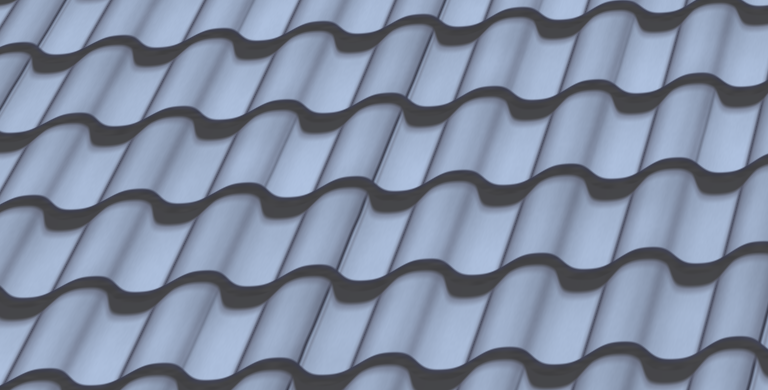
Write a WebGL 2 fragment shader that draws this texture.

```glsl
#version 300 es
precision highp float;
// Draws slanting rows of glazed blue-grey roof tiles with wavy dark lips.
uniform vec2 u_resolution;
out vec4 outColor;

const float TAU = 6.2831853;
const float WAVE_DEPTH = 0.205;   // drop from crest to trough, in rows
const float LIP_HALF = 0.058;     // half thickness of the lip, in rows
const float JOINT = 0.3;          // left joint of a tile, in columns from the crest
const float SEAM = 0.215;         // right foot of the roll
const vec3 BRIGHT = vec3(0.65, 0.72, 0.83);
const vec3 MIDDLE = vec3(0.57, 0.63, 0.73);
const vec3 SHADED = vec3(0.48, 0.52, 0.61);
const vec3 DUSK = vec3(0.39, 0.40, 0.47);
const vec3 NAVY = vec3(0.24, 0.25, 0.32);
const vec3 LIP = vec3(0.26, 0.26, 0.27);

float hash(vec2 p) {
  p = fract(p * vec2(0.1031, 0.1137));
  p += dot(p, p.yx + 33.33);
  return fract((p.x + p.y) * p.x * 17.0);
}

float noise(vec2 p) {
  vec2 i = floor(p), f = fract(p);
  f = f * f * (3.0 - 2.0 * f);
  float low = mix(hash(i), hash(i + vec2(1, 0)), f.x);
  float high = mix(hash(i + vec2(0, 1)), hash(i + vec2(1, 1)), f.x);
  return mix(low, high, f.y);
}

// Soft line of a given half width around zero distance.
float stroke(float dist, float halfWidth, float blur) {
  return 1.0 - smoothstep(halfWidth - blur, halfWidth + blur, abs(dist));
}

// Perspective roof plane: x counts columns, y counts rows downward.
vec2 roofPlane(vec2 p) {
  float x = p.x - 0.985;
  float a = 0.00654, b = 0.190 + 0.006 * x, c = 0.0538 - 0.07 * x - p.y;
  float row = (-b + sqrt(max(b * b - 4.0 * a * c, 0.0))) / (2.0 * a);
  float start = 0.300 - row * (0.109 + 0.0031 * row);
  return vec2((p.x - start) / (0.2564 + 0.00987 * row), row);
}

// Tile profile: 1 on the roll crest, 0 in the pan.
float profile(float u) {
  float h = 0.5 + 0.5 * cos(TAU * u);
  return mix(h, smoothstep(0.0, 1.0, h), 0.65);
}

// Glaze across one tile; s runs from -JOINT to 1 - JOINT.
vec3 glaze(float s, float seamed, float blur) {
  vec3 roll = mix(SHADED, mix(MIDDLE, BRIGHT, 0.6), smoothstep(-0.31, -0.13, s));
  roll = mix(roll, MIDDLE, smoothstep(-0.08, 0.07, s));
  roll = mix(roll, SHADED * 0.96, smoothstep(0.06, 0.2, s));
  vec3 pan = mix(MIDDLE, BRIGHT, smoothstep(0.2, 0.48, s));
  float soft = mix(0.07, blur, seamed);
  return mix(roll, pan, smoothstep(SEAM - soft, SEAM + soft, s));
}

void main() {
  vec2 p = gl_FragCoord.xy / u_resolution.y;
  p.y = 1.0 - p.y;
  vec2 roof = roofPlane(p);
  vec2 blur = fwidth(roof) + 0.004;

  // Tile cell, bounded by the wavy lip and the left joint
  float wave = profile(roof.x);
  float along = roof.y - WAVE_DEPTH * (1.0 - wave);
  float column = floor(roof.x + JOINT);
  float s = roof.x - column;
  float t = fract(along);
  vec2 tile = vec2(column, floor(along)) + 20.0;
  float variation = hash(tile);
  float seamed = step(2.5, mod(column, 4.0));

  // Glaze with slight changes of tone
  vec3 color = glaze(s, seamed, blur.x);
  color *= 0.975 + 0.05 * variation;
  color *= 0.98 + 0.04 * noise(roof * vec2(5.0, 3.0) + 40.0);
  color += 0.012 * (noise(roof * vec2(70.0, 24.0) + 90.0) - 0.5);
  color *= mix(0.96, 1.02, smoothstep(0.1, 0.8, t));

  // Left joint and the occasional open seam beside the roll
  float joint = min(s + JOINT, 1.0 - JOINT - s);
  color = mix(color, DUSK, 0.45 * stroke(joint, 0.03, 0.03));
  color = mix(color, NAVY, 0.75 * stroke(joint, 0.012, blur.x));
  float wobble = 0.006 * (noise(vec2(roof.y * 5.0, column + 30.0)) - 0.5);
  float gap = stroke(s - SEAM - wobble, 0.013, blur.x);
  float faint = 0.35 * smoothstep(0.65, 0.9, variation);
  color = mix(color, NAVY * 0.85, gap * mix(faint, 0.92, seamed));
  color = mix(color, DUSK, 0.4 * seamed * stroke(s - SEAM - 0.045, 0.012, blur.x));

  // Shadow cast into the pan below the lip
  float hollow = 1.0 - smoothstep(0.1, 0.75, wave);
  float reach = LIP_HALF + 0.02 + 0.115 * hollow;
  color = mix(color, DUSK, 0.6 * (1.0 - smoothstep(reach, reach + 0.11, t)));
  color = mix(color, LIP, 0.95 * (1.0 - smoothstep(reach - 0.03, reach + 0.03, t)));

  // Lip with a bluish upper rim
  float edge = t - step(0.5, t);
  vec3 lipColor = mix(NAVY, LIP, smoothstep(-LIP_HALF, 0.01, edge));
  lipColor *= 0.94 + 0.12 * noise(roof * vec2(9.0, 30.0) + 60.0);
  color = mix(color, lipColor, stroke(edge, LIP_HALF, blur.y));

  outColor = vec4(clamp(color, 0.0, 1.0), 1.0);
}
```
